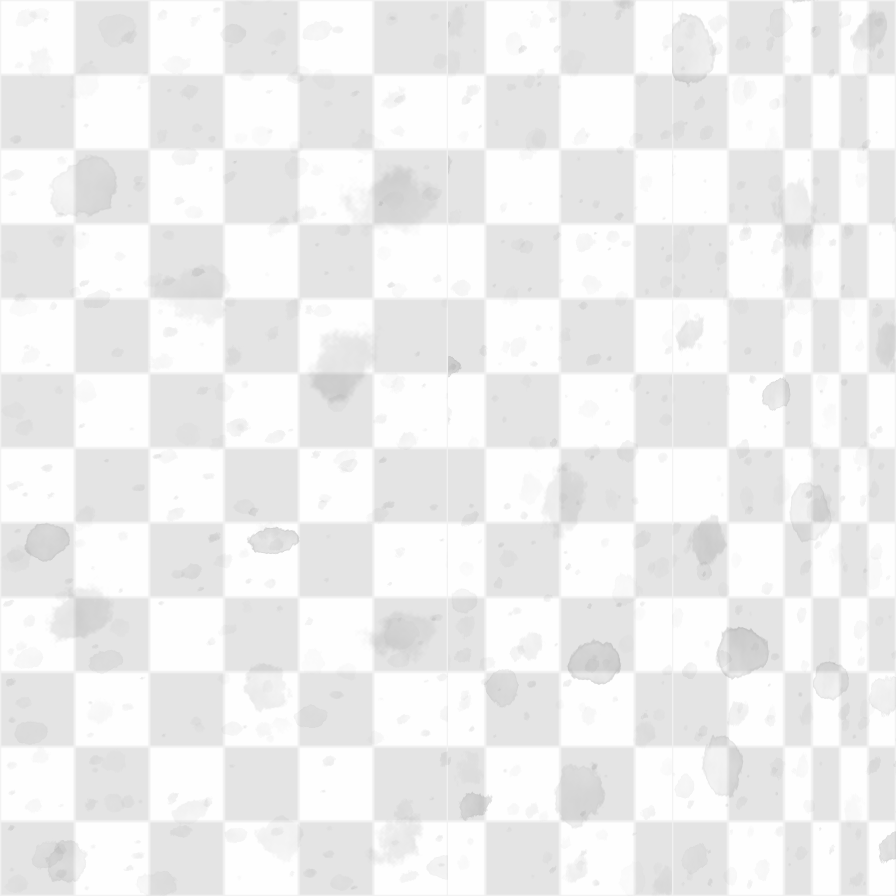
A three.js fragment shader for this pattern:

```glsl
// Grey and white checkerboard with narrowing columns, spattered with watercolour stains
varying vec2 vUv;

vec3 hash3(vec2 p) {
  vec3 q = fract(p.xyx * vec3(0.1031, 0.1030, 0.0973));
  q += dot(q, q.yxz + 33.33);
  return fract((q.xxy + q.yzz) * q.zyx);
}

// Layered, rotated sines: ragged outlines and mottled ink
float wobble(vec2 p) {
  float sum = 0.0, amp = 0.2;
  for (int i = 0; i < 5; i++) {
    p = mat2(1.6, 1.2, -1.2, 1.6) * p + 1.7;
    sum += amp * sin(p.x + 1.3 * sin(p.y));
    amp *= 0.6;
  }
  return sum;
}

// Column phase in x, column width in y
vec2 columnAt(float x) {
  if (x < 6.0) return vec2(x, 1.0);
  if (x < 9.0) return vec2(x - 0.5, 1.0);
  if (x < 10.5) return vec2(8.0 + (x - 9.0) / 0.75, 0.75);
  return vec2(10.0 + (x - 10.5) / 0.375, 0.375);
}

float edgeDistance(float phase) {
  return 0.5 - abs(fract(phase) - 0.5);
}

// Light left after one layer of scattered stains
float stainLayer(vec2 p, float spacing, vec2 radii, float coverage, vec2 inks, float seed) {
  float light = 1.0;
  vec2 home = floor(p / spacing);
  for (int j = -1; j <= 1; j++) {
    for (int i = -1; i <= 1; i++) {
      vec2 id = home + vec2(float(i), float(j));
      vec3 place = hash3(id + seed);
      vec3 kind = hash3(id + seed + 57.3);
      if (place.z > coverage) continue;

      float radius = mix(radii.x, radii.y, kind.x * kind.x);
      vec2 local = (p - (id + 0.15 + 0.7 * place.xy) * spacing) / radius;
      float ragged = wobble(local + 40.0 * kind.xy);
      float tilt = 0.7 * kind.z;
      vec2 turned = mat2(cos(tilt), -sin(tilt), sin(tilt), cos(tilt)) * local;
      float d = length(turned * vec2(0.85, 0.9 + 0.5 * kind.y)) + ragged * (0.4 + 0.7 * kind.z);

      float soft = max(0.025 / radius, 0.06 + 0.35 * kind.z * kind.z);
      float body = 1.0 - smoothstep(1.0 - soft, 1.0 + 0.3 * soft, d);
      float rim = body * smoothstep(0.82, 0.96, d) * step(kind.z, 0.5);
      float mottle = 0.8 + 0.7 * wobble(local * 0.6 + 90.0 * kind.zx);
      float ink = mix(inks.x, inks.y, kind.y);
      light *= 1.0 - ink * (body * mottle + 0.4 * rim);
    }
  }
  return light;
}

void main() {
  vec2 board = vUv * 12.0;
  vec2 column = columnAt(board.x);

  // Checks, blending through a fine mid-grey line at each border
  float parity = mod(floor(column.x) + floor(board.y), 2.0) * 2.0 - 1.0;
  float check = parity * smoothstep(0.0, 0.03, edgeDistance(column.x) * column.y)
                       * smoothstep(0.0, 0.03, edgeDistance(board.y));
  float tone = mix(0.895, 0.997, 0.5 + 0.5 * check);

  // Stains are squeezed sideways and cut off at the two seams
  float section = step(6.0, board.x) + step(9.0, board.x);
  vec2 paper = vec2(board.x * (1.0 + 0.33 * section) + 7.3 * section, board.y);
  tone *= stainLayer(paper, 2.1, vec2(0.25, 0.5), 0.75, vec2(0.06, 0.13), 11.0);
  tone *= stainLayer(paper, 0.95, vec2(0.1, 0.24), 0.7, vec2(0.02, 0.06), 131.0);
  tone *= stainLayer(paper, 0.7, vec2(0.07, 0.15), 0.6, vec2(0.02, 0.06), 271.0);
  tone *= stainLayer(paper, 0.5, vec2(0.03, 0.08), 0.45, vec2(0.03, 0.09), 419.0);

  gl_FragColor = vec4(vec3(tone), 1.0);
}
```
